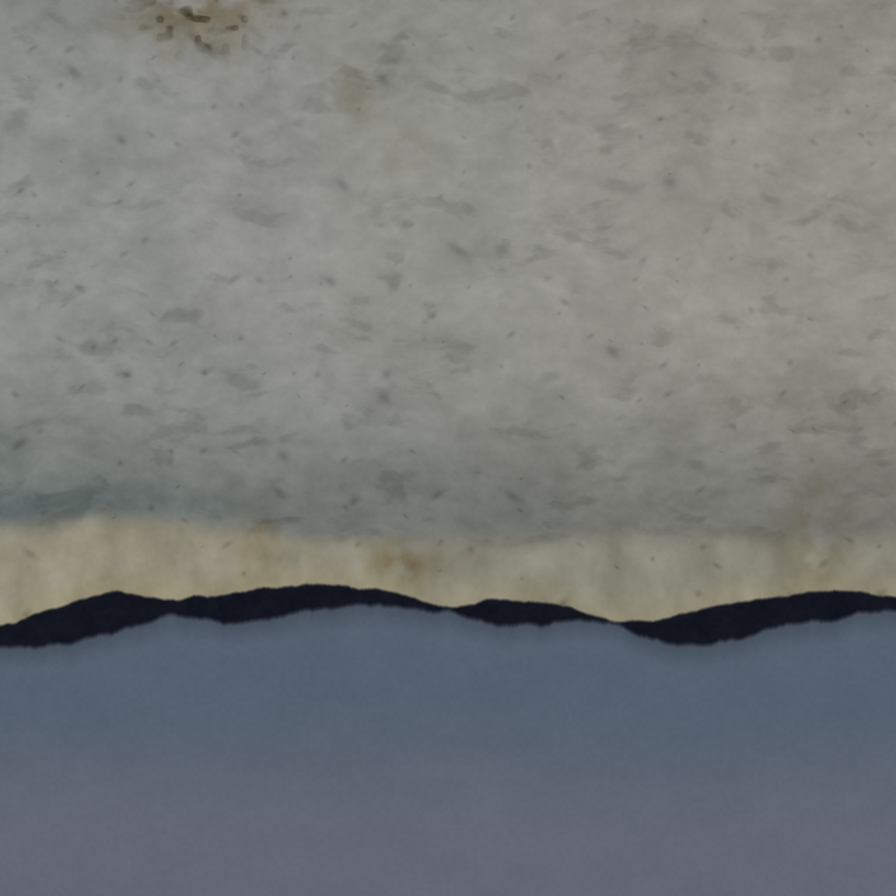
Write a Shadertoy shader that draws this texture.

```glsl
float hash(vec2 p) {
    vec3 q = fract(p.xyx * vec3(0.1031, 0.1030, 0.0973));
    q += dot(q, q.yzx + 33.33);
    return fract((q.x + q.y) * q.z);
}

float noise(vec2 p) {
    vec2 cell = floor(p), f = fract(p);
    f = f * f * (3.0 - 2.0 * f);
    return mix(mix(hash(cell), hash(cell + vec2(1, 0)), f.x),
               mix(hash(cell + vec2(0, 1)), hash(cell + vec2(1, 1)), f.x), f.y);
}

float fbm(vec2 p) {
    float sum = 0.0, amplitude = 0.5;
    for (int i = 0; i < 5; i++) {
        sum += amplitude * noise(p);
        p = mat2(1.6, 1.2, -1.2, 1.6) * p + 7.3;
        amplitude *= 0.5;
    }
    return sum;
}

// Heights of the torn edge (x) and of its shadow's lower border (y)
vec2 tornEdge(float x) {
    const vec2 knots[17] = vec2[17](
        vec2(.301, .275), vec2(.322, .280), vec2(.339, .296), vec2(.332, .313),
        vec2(.336, .306), vec2(.345, .314), vec2(.346, .323), vec2(.339, .323),
        vec2(.324, .316), vec2(.331, .301), vec2(.324, .305), vec2(.306, .301),
        vec2(.311, .280), vec2(.327, .285), vec2(.335, .303), vec2(.340, .310),
        vec2(.335, .318));
    float s = clamp(x, 0.0, 0.9999) * 16.0;
    int i = int(s);
    vec2 a = knots[max(i - 1, 0)], b = knots[i];
    vec2 c = knots[i + 1], d = knots[min(i + 2, 16)];
    float t = fract(s);
    return b + 0.5 * t * (c - a + t * (2.0 * a - 5.0 * b + 4.0 * c - d
        + t * (3.0 * (b - c) + d - a)));
}

// Soft stain with a ragged outline
float blot(vec2 p, vec2 centre, vec2 size) {
    vec2 d = (p - centre) / size;
    return exp(-dot(d, d)) * smoothstep(0.2, 0.65, fbm(p * 38.0 + centre * 9.0));
}

// Sparse dark flecks, one candidate per cell
float flecks(vec2 p, float scale) {
    vec2 cell = floor(p * scale);
    vec2 centre = 0.25 + 0.5 * vec2(hash(cell + 3.7), hash(cell + 19.1));
    vec2 d = fract(p * scale) - centre;
    d.x += d.y * (hash(cell + 8.2) - 0.5) * 2.0;
    float size = mix(0.04, 0.13, hash(cell + 41.0));
    return step(0.8, hash(cell + 5.0)) * exp(-dot(d, d) / (size * size));
}

vec3 tableColor(vec2 p) {
    float lower = smoothstep(0.23, 0.07, p.y + 0.05 * (fbm(p * vec2(4, 7)) - 0.5) + 0.02 * p.x);
    vec3 color = mix(vec3(0.335, 0.38, 0.44), vec3(0.39, 0.405, 0.455), lower);
    color += 0.02 * (fbm(p * vec2(22, 35)) - 0.5);
    return color - 0.025 * smoothstep(0.6, 1.1, length(p - vec2(0.45, 0.25)));
}

vec3 paperColor(vec2 p, float edge) {
    // Broad tone and bruised shade above the fold
    vec3 color = mix(vec3(0.55, 0.56, 0.545), vec3(0.57, 0.56, 0.53), p.x);
    color -= 0.025 * smoothstep(0.75, 1.05, p.y);
    float fold = 0.402 + 0.022 * smoothstep(0.42, 0.12, p.x)
        - 0.012 * smoothstep(0.0, 0.12, 0.12 - p.x) + 0.014 * (fbm(vec2(p.x * 18.0, 2.0)) - 0.5);
    float above = p.y - fold;
    float shade = smoothstep(0.23, 0.0, above + 0.09 * (fbm(p * vec2(7, 10)) - 0.5));
    color -= shade * mix(vec3(0.115, 0.10, 0.10), vec3(0.095, 0.09, 0.085), p.x);
    color -= vec3(0.05, 0.04, 0.03) * exp(-pow((above - 0.02) / 0.022, 2.0)) * smoothstep(0.5, 0.1, p.x);

    // Fibres and mottling
    vec2 bend = 0.035 * vec2(fbm(p * 9.0), fbm(p * 9.0 + 31.0));
    color += 0.085 * (fbm((p + bend) * vec2(13, 19)) - 0.48);
    color += 0.075 * (fbm((p + bend) * vec2(50, 75)) - 0.48);
    color -= 0.05 * smoothstep(0.58, 0.78, fbm((p + bend) * vec2(24, 48) + 50.0));

    // Cream rim
    float rim = smoothstep(0.012, -0.02, above + 0.012 * (fbm(p * 28.0) - 0.5));
    vec3 cream = mix(vec3(0.59, 0.565, 0.49), vec3(0.54, 0.53, 0.47), smoothstep(0.1, 0.6, p.x));
    cream += 0.17 * (fbm(p * vec2(32, 24) + 12.0) - 0.5);
    cream += vec3(0.02, 0.01, -0.02) * smoothstep(0.035, 0.0, p.y - edge);
    color = mix(color, cream, rim * 0.9);

    // Stains and flecks
    vec3 brown = vec3(0.09, 0.13, 0.19);
    float stain = 0.95 * blot(p, vec2(0.225, 0.985), vec2(0.075, 0.038));
    stain += 0.45 * blot(p, vec2(0.395, 0.895), vec2(0.022, 0.03));
    stain += 0.45 * blot(p, vec2(0.45, 0.838), vec2(0.022, 0.025));
    stain += 0.60 * blot(p, vec2(0.29, 0.395), vec2(0.028, 0.03));
    stain += 0.80 * blot(p, vec2(0.445, 0.372), vec2(0.035, 0.022));
    stain += 0.60 * blot(p, vec2(0.91, 0.40), vec2(0.028, 0.055));
    color -= brown * stain;
    float spots = flecks(p, 17.0) * 0.6 + flecks(p + 4.3, 31.0) * 0.5;
    spots += 1.5 * blot(p, vec2(0.225, 0.98), vec2(0.06, 0.03)) * smoothstep(0.55, 0.75, noise(p * 95.0));
    return color - vec3(0.13, 0.13, 0.12) * spots;
}

void mainImage(out vec4 fragColor, in vec2 fragCoord) {
    vec2 p = fragCoord / iResolution.xy;
    float blur = max(0.0025, 1.0 / iResolution.y);
    vec2 edge = tornEdge(p.x);
    edge.x += 0.007 * (fbm(vec2(p.x * 55.0, 4.0)) - 0.48);
    edge.y += 0.012 * (fbm(vec2(p.x * 48.0, 9.0)) - 0.48);

    // Table, gap shadow, then paper
    vec3 color = tableColor(p);
    color *= 1.0 - 0.15 * smoothstep(0.03, 0.0, edge.y - p.y);
    vec3 shadow = vec3(0.075, 0.085, 0.12) + 0.03 * (fbm(p * 60.0) - 0.5);
    color = mix(color, shadow, smoothstep(-1.6 * blur, 1.6 * blur, p.y - edge.y));
    color = mix(color, paperColor(p, edge.x), smoothstep(-blur, blur, p.y - edge.x));
    color += 0.012 * (noise(p * 256.0) - 0.5);
    fragColor = vec4(color, 1.0);
}
```
